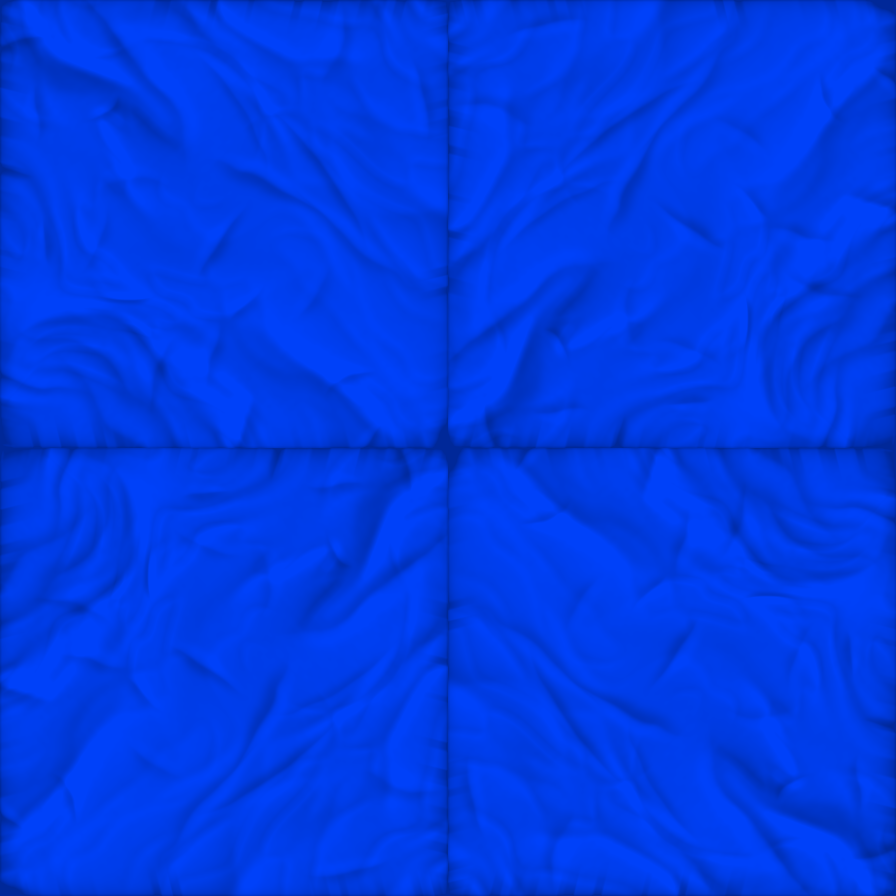
Reproduce this texture procedurally as a Shadertoy shader.

```glsl
// Crumpled blue satin: a 2 by 2 grid of one wrinkled square, each copy turned
// a quarter. Warped ridged noise gives the crumples, a loop scatters long and
// short folds, and the hems get a dark border with small stitched puckers.

#define GRID 2.0           // tiles across and down
#define FOLDS 30           // creases per tile
#define FOLD_DEPTH 0.17    // darkness of a crease
#define FOLD_WIDTH 0.013   // crease width, in tiles
#define CRUMPLE 0.0085     // strength of the noise relief
#define BODY_LIGHT 0.972   // light on flat cloth
#define HEM_DEPTH 0.15     // darkness along the hem
#define PUCKERS 48.0       // puckers along one side
#define SEAM_WIDTH 0.003   // thin line between tiles, in tiles
#define CLOTH vec3(0.0, 0.252, 0.968)

float hash(vec2 p) {
    vec3 q = fract(p.xyx * 0.1031);
    q += dot(q, q.yzx + 33.33);
    return fract((q.x + q.y) * q.z);
}

float noise(vec2 p) {
    vec2 i = floor(p), f = fract(p);
    f = f * f * f * (f * (f * 6.0 - 15.0) + 10.0);
    return mix(mix(hash(i), hash(i + vec2(1, 0)), f.x),
               mix(hash(i + vec2(0, 1)), hash(i + vec2(1, 1)), f.x), f.y);
}

vec2 warp(vec2 p, float frequency, float amount) {
    vec2 s = p * frequency + 20.0;
    return p + amount * (vec2(noise(s), noise(s + 47.3)) - 0.5);
}

mat2 rotation(float a) {
    float c = cos(a), s = sin(a);
    return mat2(c, -s, s, c);
}

// Cloth height: rounded ridges at three scales, stretched along a diagonal
float clothHeight(vec2 p) {
    p = rotation(-0.65) * warp(p, 4.0, 0.22) * vec2(2.4, 4.2) + 60.0;
    float height = 0.0, amplitude = 1.0;
    for (int i = 0; i < 3; i++) {
        float ridge = 1.0 - sqrt(pow(2.0 * noise(p) - 1.0, 2.0) + 0.006);
        height += amplitude * ridge * ridge;
        p = rotation(1.1) * p * 2.1 + 13.7;
        amplitude *= 0.38;
    }
    return height;
}

// Bent, tapering creases: a dark valley with a light shoulder beside it
float foldShade(vec2 p) {
    vec2 bent = warp(warp(p, 5.0, 0.07), 15.0, 0.018);
    float shade = 0.0;
    for (int i = 0; i < FOLDS; i++) {
        float k = float(i);
        vec2 seed = vec2(k, 7.0);
        float spread = hash(seed) - 0.5, bend = hash(seed + 11.0) - 0.5;
        float size = hash(seed + 23.0), strength = hash(seed + 37.0);
        vec2 center = fract(vec2(0.755, 0.57) * k + 0.2) - 0.5;

        // Every third crease is long and falls to the right
        bool isLong = i % 3 == 0;
        float angle = isLong ? -0.8 + spread * 0.9 : 0.75 + spread * 2.6;
        float reach = isLong ? mix(0.16, 0.27, size) : mix(0.06, 0.13, size);
        vec2 q = rotation(angle) * (bent - center);
        float along = q.x / reach;
        float across = q.y + bend * reach * 0.5 * along * along;

        float taper = 1.0 - smoothstep(0.15, 1.0, abs(along));
        float width = FOLD_WIDTH * mix(0.5, 1.0, taper) * mix(0.7, 1.2, size);
        float side = across / (across > 0.0 ? width * 0.6 : width * 1.5);
        float shoulder = (across - 2.0 * width) / (1.2 * width);
        float profile = 0.4 * exp(-shoulder * shoulder) - exp(-side * side);
        shade += profile * taper * mix(0.35, 1.0, strength);
    }
    return max(shade, -1.3) * FOLD_DEPTH;
}

// Shadow of the hem, its puckers, the corners and the seam line
float hemShade(vec2 q, float pixel) {
    vec2 edge = 0.5 - abs(q);
    float shade = 0.0;
    for (int axis = 0; axis < 2; axis++) {
        float d = axis == 0 ? edge.x : edge.y;
        float along = axis == 0 ? q.y : q.x;
        float row = (axis == 0 ? sign(q.x) : sign(q.y) * 3.0) * 8.0 + 90.0;
        float wear = noise(vec2(along * 6.0 + 30.0, row));
        float tooth = noise(vec2(along * PUCKERS + 80.0 + d * 12.0, row + 2.0));
        float pucker = smoothstep(0.45, 0.85, tooth) * mix(0.3, 1.0, wear);
        shade += HEM_DEPTH * mix(0.6, 1.2, wear) * exp(-d / 0.013);
        shade += 0.13 * pucker * exp(-pow(d / 0.04, 2.0));
        shade += 0.035 * wear * exp(-d / 0.05);
    }
    shade += 0.14 * exp(-(edge.x + edge.y) / 0.045);
    float d = min(edge.x, edge.y);
    return shade + 0.07 * (1.0 - smoothstep(SEAM_WIDTH - pixel, SEAM_WIDTH + pixel, d));
}

void mainImage(out vec4 fragColor, in vec2 fragCoord) {
    vec2 p = fragCoord / iResolution.xy * GRID;
    vec2 cell = mod(floor(p), 2.0);
    vec2 q = fract(p) - 0.5;

    // Quarter turns: upright at upper left, then turned around the grid
    if (cell.x == cell.y) q = (cell.x > 0.5 ? 1.0 : -1.0) * vec2(q.y, -q.x);
    else if (cell.x > 0.5) q = -q;

    // Slope towards the light, calmer in some regions
    vec2 toLight = vec2(0.006, 0.008);
    float slope = (clothHeight(q - toLight) - clothHeight(q + toLight)) / 0.02;
    float calm = mix(0.35, 1.2, noise(q * 3.0 + 41.0));
    float weave = noise(rotation(0.7) * q * vec2(55.0, 90.0) + 200.0) - 0.5;

    float light = BODY_LIGHT + CRUMPLE * calm * slope + 0.012 * weave * calm;
    light -= 0.035 * noise(q * 5.0 + 70.0);
    light += foldShade(q) - hemShade(q, GRID / iResolution.y);
    fragColor = vec4(CLOTH * clamp(light, 0.62, 1.01), 1.0);
}
```
